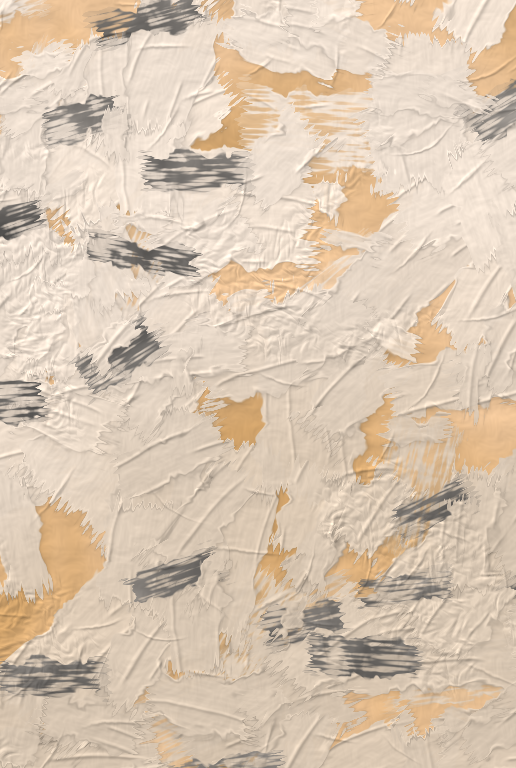
Write a WebGL 2 fragment shader that draws this texture.

```glsl
#version 300 es
precision highp float;
// Abstract palette-knife painting: a peach ground under thick cream strokes and dry grey swipes.
// Jittered cells scatter ragged boxes in layers; side-lit ridges, cellular lumps and
// layered sines give the paint its relief.
uniform vec2 u_resolution;
out vec4 fragColor;

const vec2 LIGHT = vec2(-0.5, 0.86);

struct Brush { vec2 size; float pitch, chance, tilt, spread, dry, seed; };

vec2 hash2(vec2 p) {
  return fract(sin(vec2(dot(p, vec2(127.1, 311.7)), dot(p, vec2(269.5, 183.3)))) * 43758.5);
}

// Layered, rotated and warped sines, roughly -0.8 to 0.8
float waves(vec2 p) {
  float sum = 0.0, amp = 0.5;
  for (int i = 0; i < 4; i++) {
    p = mat2(0.8, 0.6, -0.6, 0.8) * p * 1.7 + 1.3;
    p += 0.6 * sin(p.yx * 1.1);
    sum += amp * sin(p.x) * sin(p.y);
    amp *= 0.6;
  }
  return sum;
}

// Cellular noise: distance to the nearest scattered point
float cellular(vec2 p) {
  vec2 id = floor(p);
  float nearest = 2.0;
  for (int j = -1; j <= 1; j++)
    for (int i = -1; i <= 1; i++) {
      vec2 c = id + vec2(i, j);
      nearest = min(nearest, length(c + hash2(c) - p));
    }
  return nearest;
}

vec2 toLocal(vec2 v, float a) {
  return vec2(cos(a) * v.x + sin(a) * v.y, cos(a) * v.y - sin(a) * v.x);
}

float box(vec2 q, vec2 size) {
  vec2 d = abs(q) - size;
  return length(max(d, 0.0)) + min(max(d.x, d.y), 0.0);
}

// Light and shadow on the two flanks of a raised line
float ridge(float d, float width, float facing) {
  float t = d / width;
  float s = 2.0 * t * exp(-t * t) * facing;
  return s < 0.0 ? s * 1.7 : s;
}

vec3 stroke(vec3 under, vec2 q, vec2 size, vec2 light, vec3 paint, float dry, float seed) {
  vec2 rel = abs(q) / size;
  float streak = cellular(q * vec2(14.0, 120.0) + seed * 90.0);
  float rough = waves(q * 22.0 + seed * 50.0);
  float d = box(q, size) + 0.022 * rough + 0.04 * (streak - 0.4) * smoothstep(0.5, 1.0, rel.x);
  float facing = rel.x > rel.y ? sign(q.x) * light.x : sign(q.y) * light.y;
  float body = 1.0 - dry;

  // Parallel knife marks inside the stroke, and a lip at its edge
  float bent = q.y + 0.9 * q.x * q.x + 0.006 * waves(q * 9.0 + seed);
  float gap = 0.03 + 0.02 * seed, row = floor(bent / gap + 0.5);
  float gate = smoothstep(0.08, 0.3, waves(vec2(q.x * 5.0, row * 7.0 + seed * 40.0)));
  float shade = 0.13 * gate * ridge(bent - row * gap, 0.004, light.y);
  shade += 0.11 * ridge(d + 0.004, 0.005, facing) * smoothstep(-0.3, 0.3, rough);
  shade += 0.05 * (streak - 0.45);

  float cover = smoothstep(0.0025, -0.0025, d);
  cover *= mix(1.0, smoothstep(0.15, 0.6, streak + 0.5 * rough), dry);
  under *= 1.0 - 0.14 * body * exp(-max(d, 0.0) / 0.005) * step(facing, 0.0);
  return mix(under, paint * (1.0 + body * shade), cover * 0.96);
}

vec3 layer(vec3 col, vec2 p, Brush b, vec3 paint) {
  vec2 id = floor(p / b.pitch);
  for (int j = -1; j <= 1; j++)
    for (int i = -1; i <= 1; i++) {
      vec2 c = id + vec2(i, j);
      vec2 h = hash2(c + b.seed), k = hash2(c + b.seed + 31.7);
      vec2 center = (c + h) * b.pitch;
      if (k.x > b.chance + 0.5 * waves(center * 1.6 + 4.0)) continue;
      float angle = b.tilt + b.spread * (2.0 * k.y - 1.0);
      vec2 size = b.size * (0.75 + 0.4 * h.yx);
      vec2 q = toLocal(p - center, angle);
      if (box(q, size) > 0.05) continue;
      col = stroke(col, q, size, toLocal(LIGHT, angle), paint * (0.975 + 0.05 * h.x), b.dry, k.y);
    }
  return col;
}

// Short, curved, tapering ridges of loose paint
float looseRidges(vec2 p, float pitch) {
  float sum = 0.0;
  vec2 id = floor(p / pitch);
  for (int j = -1; j <= 1; j++)
    for (int i = -1; i <= 1; i++) {
      vec2 c = id + vec2(i, j), h = hash2(c + 7.3), k = hash2(c + 58.1);
      float angle = 0.5 + 2.4 * (k.y - 0.5);
      vec2 q = toLocal(p - (c + h) * pitch, angle);
      float taper = smoothstep(1.0, 0.2, abs(q.x) / (pitch * (0.25 + 0.5 * h.x)));
      float y = q.y + (h.y - 0.5) * 9.0 * q.x * q.x + 0.004 * waves(q * 30.0 + k);
      sum += step(k.x, 0.6) * taper * ridge(y, 0.0025 + 0.002 * h.y, toLocal(LIGHT, angle).y);
    }
  return sum;
}

float lumps(vec2 p) { return cellular(p * 42.0 + 1.5 * waves(p * 20.0)); }

void main() {
  vec2 p = gl_FragCoord.xy / u_resolution.x;
  float glow = smoothstep(0.25, 1.15, p.y - 0.25 * (p.x - 0.5) + 0.2 * waves(p * 2.0));
  vec3 cream = mix(vec3(0.855, 0.785, 0.705), vec3(0.95, 0.89, 0.83), glow);
  vec3 grey = mix(vec3(0.36, 0.35, 0.34), vec3(0.52, 0.50, 0.48), 0.5 + waves(p * 9.0));

  // Ground, thin scumble, broad strokes, smaller strokes, grey swipes, last dabs
  float ochre = clamp(0.65 - 0.5 * glow + 0.9 * waves(p * 3.0 + 8.0), 0.0, 1.0);
  vec3 col = mix(vec3(0.93, 0.77, 0.60), vec3(0.82, 0.64, 0.42), ochre);
  col *= 1.0 + 0.05 * waves(p * vec2(14.0, 30.0));
  col = layer(col, p, Brush(vec2(0.15, 0.08), 0.25, 0.4, 0.7, 0.9, 0.75, 3.0), cream);
  col = layer(col, p, Brush(vec2(0.18, 0.105), 0.25, 0.85, 0.7, 1.0, 0.0, 11.0), cream);
  col = layer(col, p, Brush(vec2(0.105, 0.055), 0.16, 0.6, 0.8, 1.2, 0.0, 23.0), cream);
  col = layer(col, p, Brush(vec2(0.10, 0.036), 0.25, 0.4, 0.15, 0.5, 0.85, 41.0), grey);
  col = layer(col, p, Brush(vec2(0.055, 0.022), 0.11, 0.22, 0.6, 1.2, 0.1, 67.0), cream);

  // Surface relief
  float thick = smoothstep(0.12, 0.4, waves(p * 4.0 + 2.0));
  float shade = 0.13 * looseRidges(p, 0.12);
  shade += 0.30 * thick * (lumps(p + LIGHT * 0.005) - lumps(p));
  shade += 0.05 * (waves(p * 45.0) - waves(p * 45.0 + LIGHT * 0.3));
  fragColor = vec4(clamp(col * (1.0 + shade), 0.0, 1.0), 1.0);
}
```
